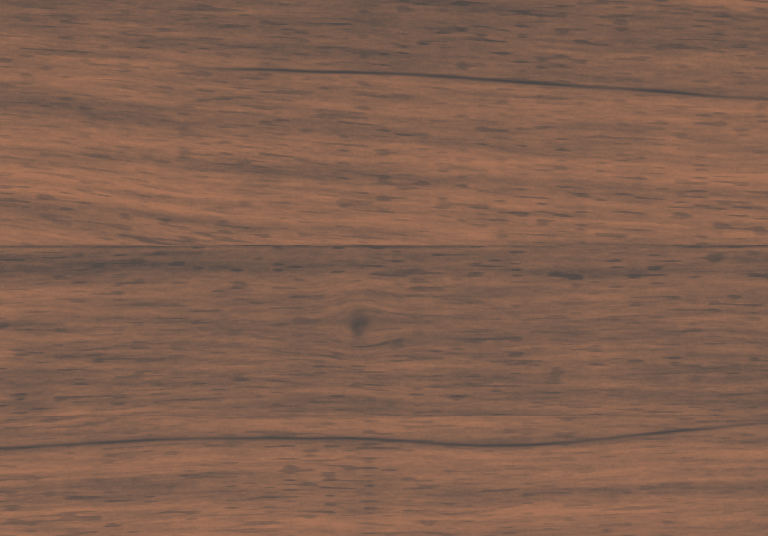
Give the GLSL for this texture, as a WebGL 1 fragment shader.

```glsl
precision highp float;
uniform vec2 u_resolution;

float hash(vec2 p) {
  vec3 q = fract(vec3(p.xyx) * 0.1031);
  q += dot(q, q.yzx + 33.33);
  return fract((q.x + q.y) * q.z);
}

float noise(vec2 p) {
  vec2 i = floor(p), f = fract(p);
  f = f * f * (3.0 - 2.0 * f);
  return mix(mix(hash(i), hash(i + vec2(1.0, 0.0)), f.x),
             mix(hash(i + vec2(0.0, 1.0)), hash(i + 1.0), f.x), f.y);
}

// Layered noise, centred on zero
float fbm(vec2 p) {
  float sum = 0.0, amp = 0.5;
  for (int i = 0; i < 4; i++) {
    sum += amp * (noise(p) - 0.5);
    p = p * vec2(1.9, 2.1) + 17.3;
    amp *= 0.6;
  }
  return sum;
}

float band(float v, float centre, float width) {
  float d = (v - centre) / width;
  return exp(-d * d);
}

// Heights of the two dark veins
float upperVein(float x) {
  return 0.874 - 0.06 * pow(max(x - 0.3, 0.0) / 1.13, 1.6);
}

float lowerVein(float x) {
  return 0.165 + 0.018 * smoothstep(0.0, 0.4, x)
       - 0.014 * smoothstep(0.6, 0.9, x) + 0.042 * smoothstep(0.9, 1.5, x);
}

void main() {
  vec2 p = gl_FragCoord.xy / u_resolution.y;
  float top = smoothstep(0.540, 0.543, p.y);
  float bottom = 1.0 - smoothstep(0.222, 0.225, p.y);
  float middle = 1.0 - top - bottom;
  float plank = floor(top + 0.5) + 2.0 * floor(bottom + 0.5);

  // Grain flow: slope of each plank, slow waves, bulge around the knot
  vec2 k = p - vec2(0.673, 0.394);
  float wave = 0.028 * (noise(p * vec2(2.2, 5.0) + plank * 9.0) - 0.5)
             + 0.006 * (noise(p * vec2(9.0, 14.0)) - 0.5);
  float flow = p.y + wave + p.x * (0.06 * top - 0.018 * bottom)
             - 0.6 * k.y * exp(-dot(k, k) * 350.0) * middle;
  vec2 g = vec2(p.x, flow) + plank * vec2(7.1, 3.7);

  // Broad light and dark zones
  float above = smoothstep(-0.005, 0.03, p.y - upperVein(p.x));
  float topTone = 0.76 - 0.36 * above - 0.42 * band(flow, 0.803, 0.028)
                - 0.15 * band(flow, 0.615, 0.012);
  float middleTone = 0.47 - 0.32 * band(flow, 0.515, 0.028)
                   - 0.2 * band(flow, 0.27, 0.045);
  float bottomTone = 0.72 - 0.42 * band(flow, 0.065, 0.02)
                   - 0.2 * band(flow, 0.165, 0.02);
  float tone = top * topTone + middle * middleTone + bottom * bottomTone;

  // Streaks from coarse to fine
  tone += 1.1 * fbm(g * vec2(1.3, 26.0));
  tone += 0.42 * (noise(g * vec2(4.5, 85.0)) - 0.5);
  tone += 0.38 * (noise(g * vec2(14.0, 170.0) + 5.0) - 0.5);
  tone += 0.3 * (noise(g * vec2(55.0, 300.0)) - 0.5);
  tone += 0.2 * (noise(p * vec2(210.0, 330.0)) - 0.5);

  // Short dark pores, denser in some areas
  float density = noise(g * vec2(2.5, 18.0) + 40.0);
  float pores = smoothstep(0.64, 0.9, noise(g * vec2(27.0, 210.0) + 11.0));
  tone -= pores * (0.2 + 0.45 * density) - 0.05;

  // Faint figure across the grain
  float figure = noise(vec2(p.x * 16.0, p.y * 3.0) + plank * 5.0) - 0.5;
  tone += 0.18 * figure * (0.4 + noise(p * vec2(45.0, 60.0)));

  // Plank joints
  tone -= 0.45 * band(p.y, 0.540, 0.003) * (0.5 + noise(vec2(p.x * 6.0, 2.0)));
  tone -= 0.3 * band(p.y, 0.222, 0.003) * noise(vec2(p.x * 7.0, 8.0));

  vec3 umber = vec3(0.41, 0.33, 0.29);
  vec3 copper = vec3(0.59, 0.42, 0.33);
  vec3 slate = vec3(0.27, 0.26, 0.26);
  vec3 color = mix(umber, copper, clamp(tone, -0.45, 1.25));

  // Veins with a thin core and a soft shadow
  float wobble = 0.004 * (noise(vec2(p.x * 12.0, 3.0)) - 0.5);
  float upper = p.y - upperVein(p.x) + wobble;
  float lower = p.y - lowerVein(p.x) + wobble;
  float weight = 0.5 + 0.5 * noise(vec2(p.x * 8.0, 21.0));
  float vein = smoothstep(0.25, 0.5, p.x)
             * (0.8 * band(upper, 0.0, 0.0035) + 0.25 * band(upper, 0.003, 0.011));
  vein += 0.75 * band(lower, 0.0, 0.0032) + 0.2 * band(lower, -0.002, 0.01);
  color = mix(color, slate, clamp(vein * weight, 0.0, 0.9));

  // Knot with a short tail
  float ragged = 0.7 + 0.6 * noise(p * vec2(70.0, 90.0));
  float knot = 0.7 * exp(-dot(k * vec2(1.0, 1.2), k) * 4200.0)
             + 0.3 * band(k.x + 0.3 * k.y + 0.012, 0.0, 0.012) * band(k.y, -0.018, 0.022)
             + 0.2 * band(k.x, 0.02, 0.06) * band(k.y, 0.004, 0.012);
  color = mix(color, slate, clamp(knot * ragged, 0.0, 0.8));

  gl_FragColor = vec4(color, 1.0);
}
```
